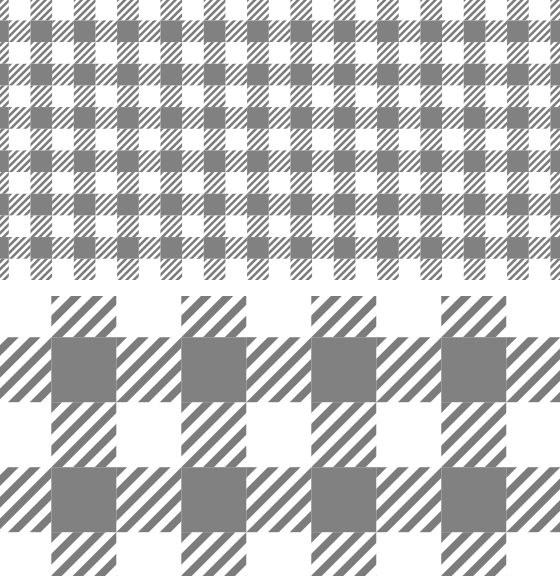
Top, the full canvas; bottom, a detail of the centre.
A Shadertoy shader for this pattern:

```glsl
// Grey and white gingham check: solid squares where two bands cross,
// diagonal twill stripes where only one band lies, white elsewhere.
// Bands and stripes are both half-filled periodic waves with box-filtered edges.

const float TILE = 0.07737;                   // side of one square, in canvas heights
const vec2 ORIGIN = vec2(0.1088, 0.0760);     // lower left corner of a solid square
const float STRIPES_PER_TILE = 3.0;
const vec3 GROUND_COLOUR = vec3(1.0);
const vec3 SQUARE_COLOUR = vec3(0.506);
const vec3 STRIPE_COLOUR = vec3(0.485);

// Coverage of a wave that is filled over the first half of each period.
float halfWave(float x, float period, float pixel) {
    float fromCentre = abs(fract(x / period + 0.25) - 0.5);
    float inside = (fromCentre - 0.25) * period;
    return clamp(0.5 - inside / pixel, 0.0, 1.0);
}

void mainImage(out vec4 fragColor, in vec2 fragCoord) {
    // Coordinates in tiles
    vec2 tile = (fragCoord / iResolution.y - ORIGIN) / TILE;
    float pixel = 1.0 / (iResolution.y * TILE);

    // Woven bands, one tile wide with one tile between them
    float column = halfWave(tile.x + 0.0, 2.0, pixel);
    float row = halfWave(tile.y, 2.0, pixel);
    float crossing = column * row;
    float single = column + row - 2.0 * crossing;

    // Twill stripes rising to the right
    float stripe = halfWave(tile.x - tile.y, 1.0 / STRIPES_PER_TILE, pixel * sqrt(2.0));

    vec3 colour = mix(GROUND_COLOUR, STRIPE_COLOUR, single * stripe);
    colour = mix(colour, SQUARE_COLOUR, crossing);
    fragColor = vec4(colour, 1.0);
}
```
